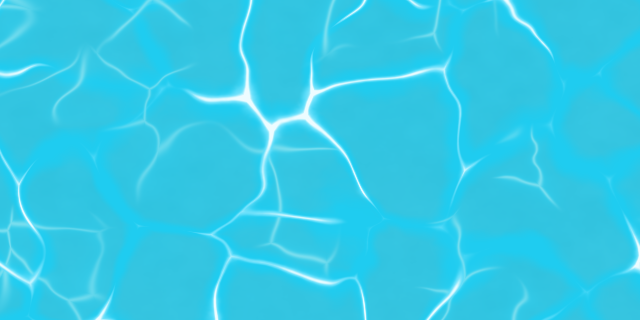
Give the GLSL for this texture, as a Shadertoy shader.

```glsl
// Sunlit pool water: a net of bright caustic lines over flat turquoise.
// Two warped Voronoi nets give the lines; noise varies their strength,
// and the points where three cells meet flare up into soft white knots.

const vec3 WATER = vec3(0.20, 0.77, 0.88);
const vec3 HAZE  = vec3(0.12, 0.80, 0.94);
const vec3 GLOW  = vec3(0.38, 0.87, 0.98);
const vec3 SPARK = vec3(0.93, 0.99, 1.00);
const vec3 VEIL  = vec3(0.60, 0.90, 0.94);

const float MAIN_CELLS = 2.9;   // cells per canvas height
const float FINE_CELLS = 3.7;
const float JITTER     = 0.86;
const float WARP       = 0.62;
const float CORE_WIDTH = 0.034; // in cells
const float GLOW_WIDTH = 0.095;
const float KNOT_WIDTH = 0.11;
const float HAZE_WIDTH = 0.29;

// Integer hash: two values from 0 to 1 for each lattice point
vec2 hash2(vec2 cell) {
    uvec2 v = uvec2(ivec2(cell) + 4096);
    v = v * 1664525u + 1013904223u;
    v.x += v.y * 1664525u;
    v.y += v.x * 1664525u;
    v ^= v >> 16u;
    v.x += v.y * 1664525u;
    v.y += v.x * 1664525u;
    v ^= v >> 16u;
    return vec2(v & 65535u) / 65535.0;
}

// Two channels of smooth value noise
vec2 noise2(vec2 p) {
    vec2 i = floor(p), f = fract(p);
    vec2 u = f * f * f * (f * (f * 6.0 - 15.0) + 10.0);
    vec2 low  = mix(hash2(i), hash2(i + vec2(1, 0)), u.x);
    vec2 high = mix(hash2(i + vec2(0, 1)), hash2(i + vec2(1, 1)), u.x);
    return mix(low, high, u.y);
}

float fbm(vec2 p) {
    float sum = 0.0, amp = 0.5;
    for (int i = 0; i < 4; i++) {
        sum += amp * noise2(p).x;
        p = mat2(1.6, 1.2, -1.2, 1.6) * p + 7.3;
        amp *= 0.5;
    }
    return sum / 0.9375;
}

// Bend straight cell walls into arcs
vec2 warp(vec2 p) {
    p += WARP * (noise2(p * 1.15 + 3.7) - 0.5);
    return p + 0.11 * (noise2(p * 3.6 + 11.0) - 0.5);
}

// x: closeness to a cell wall, y: closeness to a knot of three cells
vec2 cellNet(vec2 p) {
    vec2 base = floor(p);
    vec3 near = vec3(9.0);
    for (int y = -2; y <= 2; y++)
    for (int x = -2; x <= 2; x++) {
        vec2 cell = base + vec2(x, y);
        vec2 site = cell + 0.5 + JITTER * (hash2(cell) - 0.5);
        float d = length(site - p);
        if (d < near.x) near = vec3(d, near.xy);
        else if (d < near.y) near = vec3(near.x, d, near.y);
        else near.z = min(near.z, d);
    }
    return near.yz - near.x;
}

float lineLight(float edge, float width) {
    float t = edge / width;
    return exp(-t * t);
}

void mainImage(out vec4 fragColor, in vec2 fragCoord) {
    vec2 uv = fragCoord / iResolution.y;
    vec2 net  = cellNet(warp(uv * MAIN_CELLS + 5.0));
    vec2 fine = cellNet(warp(uv * FINE_CELLS + 31.0));

    // Uneven strength along the lines, and wisps around them
    vec2 patchy = noise2(uv * 4.2 + 17.0);
    float wisps = fbm(uv * vec2(13.0, 17.0) + 2.0);
    float strength = mix(0.12, 1.0, smoothstep(0.22, 0.72, patchy.x));
    float fineStrength = smoothstep(0.45, 0.8, patchy.y);

    // Main light: sharp core, soft glow and flares at the knots
    float width = CORE_WIDTH * mix(0.7, 1.3, patchy.y);
    float light = strength * (0.50 * lineLight(net.x, width)
                + 0.34 * exp(-net.x / GLOW_WIDTH) * (0.5 + wisps));
    light += 0.55 * exp(-net.y / KNOT_WIDTH) * (0.3 + 0.7 * strength) * (0.4 + wisps);

    // Saturated haze wraps the lines and drifts in broad patches
    float drift = fbm(uv * 2.6 + 9.0) - 0.5;
    float fray = 0.28 * drift + 0.16 * (wisps - 0.5);
    float haze = 1.0 - smoothstep(0.04, HAZE_WIDTH, net.x + fray);
    haze = max(haze, 0.7 * fineStrength * exp(-fine.x / 0.14));

    // Compose from still water up to the white sparkle
    vec3 color = WATER + 0.02 * (wisps - 0.5) + vec3(0.04, 0.0, -0.01) * drift;
    color = mix(color, HAZE, haze);
    float veil = 0.55 * lineLight(fine.x, 0.045) + 0.15 * exp(-fine.x / 0.1);
    color = mix(color, VEIL, veil * fineStrength);
    color = mix(color, GLOW, smoothstep(0.12, 0.45, light));
    color = mix(color, SPARK, smoothstep(0.36, 0.98, light));
    fragColor = vec4(color, 1.0);
}
```
